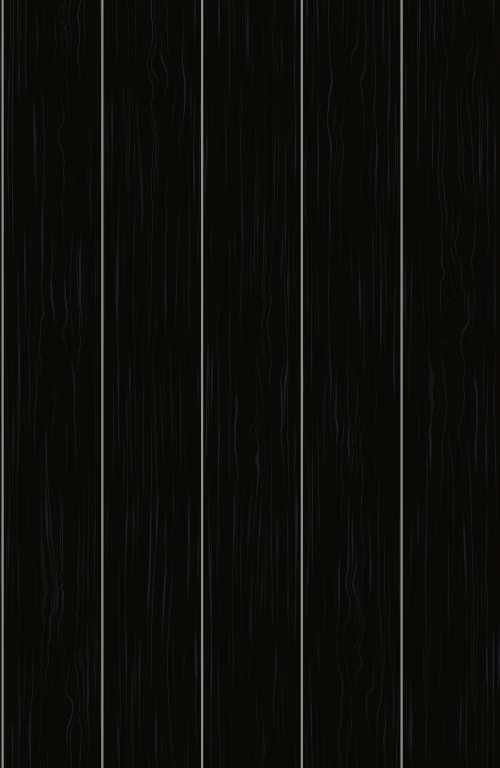
Reproduce this texture procedurally as a Shadertoy shader.

```glsl
const float BOARD_PITCH = 0.1995;      // fractions of the canvas width
const float FIRST_SEAM = 0.0052;
const float SEAM_HALF_WIDTH = 0.0022;
const vec3 SEAM_COLOR = vec3(0.56, 0.56, 0.55);
const vec3 WOOD_COLOR = vec3(0.037, 0.036, 0.031);
const vec3 GRAIN_COLOR = vec3(0.135, 0.135, 0.135);
const vec3 COOL_GRAIN_COLOR = vec3(0.125, 0.128, 0.160);
const int GRAIN_LAYERS = 3;
const float BASE_LANES = 9.0;          // grain lanes per board, first layer
const float LANE_STEP = 4.0;           // extra lanes in each further layer
const float THIN_GRAIN = 0.0005;
const float THICK_GRAIN = 0.0021;
const float GRAIN_STRENGTH = 0.85;
const float WIGGLE = 0.13;             // sideways waves at the heart of a board
const float WANDER = 0.10;             // slow drift along a board
const float MOTTLE = 0.005;

vec2 gradientAt(vec2 cell) {
    vec3 q = fract(vec3(cell.xyx) * vec3(0.1031, 0.1030, 0.0973));
    q += dot(q, q.yzx + 33.33);
    float angle = 6.28318 * fract((q.x + q.y) * q.z);
    return vec2(cos(angle), sin(angle));
}

float gradientNoise(vec2 p) {
    vec2 i = floor(p), f = fract(p);
    vec2 w = f * f * f * (f * (f * 6.0 - 15.0) + 10.0);
    vec2 e = vec2(1.0, 0.0);
    float bottom = mix(dot(gradientAt(i), f), dot(gradientAt(i + e), f - e), w.x);
    float top = mix(dot(gradientAt(i + e.yx), f - e.yx), dot(gradientAt(i + 1.0), f - 1.0), w.x);
    return mix(bottom, top, w.y);
}

// Coverage of a band, also right when it is thinner than a pixel
float band(float dist, float halfWidth, float pixel) {
    float low = max(dist - 0.5 * pixel, -halfWidth);
    float high = min(dist + 0.5 * pixel, halfWidth);
    return clamp((high - low) / pixel, 0.0, 1.0);
}

// Bends the grain: lively near the heart, nearly straight at the edges
float bentAcross(float across, float y, float board) {
    float seed = board * 17.3;
    float center = 0.56 + 0.25 * gradientNoise(vec2(seed, y * 1.3));
    float offset = (across - center) / 0.24;
    float heart = exp(-offset * offset);
    float patches = smoothstep(-0.25, 0.3, gradientNoise(vec2(seed + 5.5, y * 2.6)));
    float waves = gradientNoise(vec2(across * 4.0 + seed, y * 10.0))
                + 0.45 * gradientNoise(vec2(across * 7.0 - seed, y * 23.0));
    float drift = gradientNoise(vec2(across * 1.5 + seed + 9.0, y * 2.2));
    return across + heart * (WIGGLE * patches * waves + WANDER * drift);
}

// Broken streaks in lanes; returns strength and coolness
vec2 grain(float across, float y, float board, float pixel) {
    vec2 result = vec2(0.0);
    float bent = bentAcross(across, y, board);
    for (int k = 0; k < GRAIN_LAYERS; k++) {
        float layer = float(k);
        float lanes = BASE_LANES + LANE_STEP * layer;
        float lanePos = bent * lanes + 0.37 * layer;
        float lane = floor(lanePos);
        float seed = lane * 3.37 + board * 41.7 + layer * 113.1;
        float shift = 0.5 * gradientNoise(vec2(seed + 0.5, y * 3.0));
        float dist = abs(fract(lanePos) - 0.5 - shift) * BOARD_PITCH / lanes;
        float presence = smoothstep(0.02, 0.34, gradientNoise(vec2(seed, y * 3.6 + layer * 7.0)));
        float swell = smoothstep(0.05, 0.45, gradientNoise(vec2(seed + 21.4, y * 7.0)));
        float streak = presence * band(dist, mix(THIN_GRAIN, THICK_GRAIN, swell), pixel);
        result = max(result, vec2(streak, streak * swell));
    }
    return result;
}

void mainImage(out vec4 fragColor, in vec2 fragCoord) {
    vec2 p = fragCoord / iResolution.x;
    float pixel = 1.0 / iResolution.x;

    // Boards
    float boardPos = (p.x - FIRST_SEAM) / BOARD_PITCH;
    float board = floor(boardPos) + 2.0;
    float across = fract(boardPos);

    // Wood with soft mottling and streaks
    float mottle = gradientNoise(vec2(p.x * 110.0, p.y * 9.0 + board * 13.0));
    vec3 color = WOOD_COLOR + MOTTLE * mottle;
    vec2 streak = grain(across, p.y, board, pixel);
    vec3 streakColor = mix(GRAIN_COLOR, COOL_GRAIN_COLOR, clamp(streak.y * 2.0, 0.0, 1.0));
    color = mix(color, streakColor, GRAIN_STRENGTH * streak.x);

    // Pale seams
    float seamDist = min(across, 1.0 - across) * BOARD_PITCH;
    color = mix(color, SEAM_COLOR, band(seamDist, SEAM_HALF_WIDTH, pixel));

    fragColor = vec4(color, 1.0);
}
```
